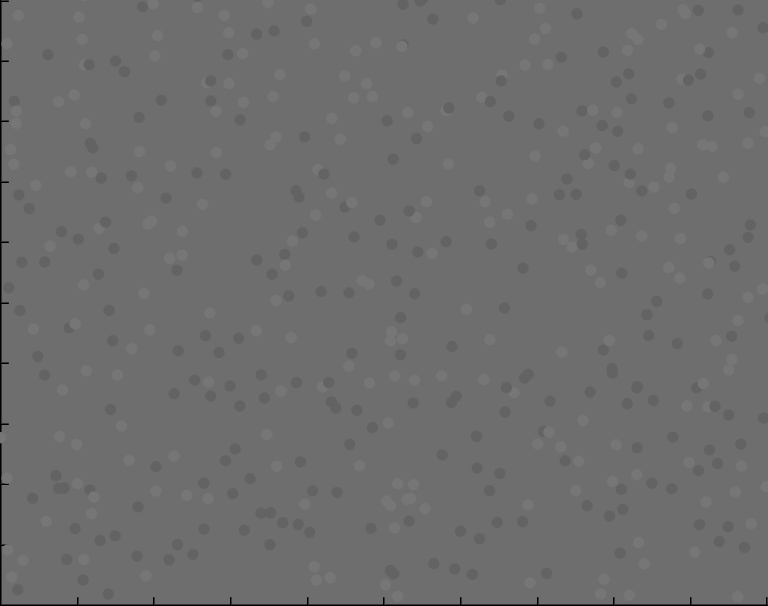
Write a WebGL 2 fragment shader that draws this pattern.

```glsl
#version 300 es
precision highp float;
// Faint lighter and darker dots scattered on mid grey, with ticked black axes.

uniform vec2 u_resolution;
out vec4 fragColor;

// Colours
const vec3 BACKGROUND = vec3(0.430);
const vec3 LIGHT_DOT = vec3(0.463);
const vec3 DARK_DOT = vec3(0.390);
const vec3 AXIS = vec3(0.0);

// Sizes in canvas heights
const float DOT_RADIUS = 0.0093;
const float CELL = 0.05;
const float LINE_WIDTH = 0.0025;
const float TICK_LENGTH = 0.0145;

// Scatter and ticks
const int DOTS_PER_CELL = 2;
const float DOT_CHANCE = 0.42;
const float LIGHT_SHARE = 0.5;
const float DIVISIONS = 10.0;

// Integer hash: three random values in 0..1 from a cell and a dot index.
vec3 hash3(ivec3 key) {
    uvec3 v = uvec3(key + 64) * 1664525u + 1013904223u;
    v.x += v.y * v.z; v.y += v.z * v.x; v.z += v.x * v.y;
    v ^= v >> 16u;
    v.x += v.y * v.z; v.y += v.z * v.x; v.z += v.x * v.y;
    return vec3(v >> 8u) / 16777216.0;
}

// Coverage of a shape from its signed distance, one pixel soft.
float coverage(float dist, float pixel) {
    return clamp(0.5 - dist / pixel, 0.0, 1.0);
}

// One axis: a line along the edge with evenly spaced inward ticks.
float axisMask(float along, float inward, float span, float pixel) {
    float width = max(LINE_WIDTH, pixel);
    float spacing = (span - width) / DIVISIONS;
    float nearest = round((along - 0.5 * width) / spacing) * spacing;
    // Ticks start on whole pixels to stay crisp.
    float tickCentre = floor(nearest / pixel + 0.5) * pixel + 0.5 * width;
    float tick = coverage(abs(along - tickCentre) - 0.5 * width, pixel)
               * coverage(inward - TICK_LENGTH, pixel);
    return max(tick, coverage(inward - width, pixel));
}

// Opaque dots, painted in a fixed order so that overlaps agree.
vec3 paintDots(vec3 colour, vec2 p, float pixel) {
    ivec2 home = ivec2(floor(p / CELL));
    for (int y = -1; y <= 1; y++)
    for (int x = -1; x <= 1; x++)
    for (int i = 0; i < DOTS_PER_CELL; i++) {
        ivec2 cell = home + ivec2(x, y);
        vec3 place = hash3(ivec3(cell, 2 * i));
        vec3 kind = hash3(ivec3(cell, 2 * i + 1));
        vec2 centre = (vec2(cell) + place.xy) * CELL;
        // Dots may cross the left axis but stay above the bottom one.
        bool inside = centre.x > 0.0 && centre.y > DOT_RADIUS + LINE_WIDTH;
        if (kind.x > DOT_CHANCE || !inside) continue;
        vec3 dotColour = kind.y < LIGHT_SHARE ? LIGHT_DOT : DARK_DOT;
        float mask = coverage(length(p - centre) - DOT_RADIUS, pixel);
        colour = mix(colour, dotColour, mask);
    }
    return colour;
}

void main() {
    float pixel = 1.0 / u_resolution.y;
    vec2 p = gl_FragCoord.xy * pixel;
    vec2 canvas = u_resolution * pixel;

    float axes = max(axisMask(p.x, p.y, canvas.x, pixel),
                     axisMask(p.y, p.x, canvas.y, pixel));
    vec3 colour = mix(BACKGROUND, AXIS, axes);
    fragColor = vec4(paintDots(colour, p, pixel), 1.0);
}
```
